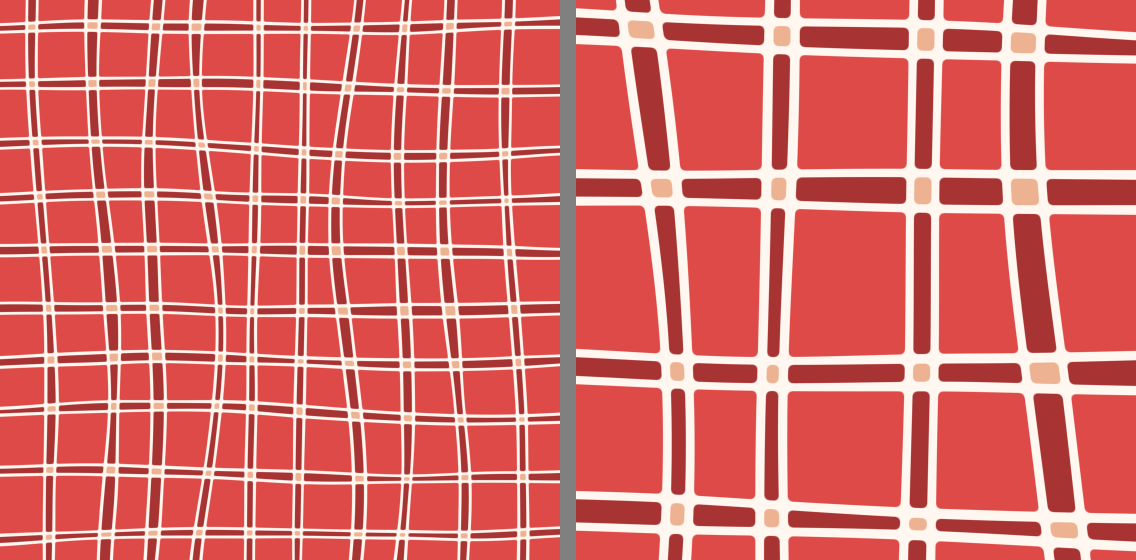
Left: the whole. Right: its middle third, enlarged.
A Shadertoy shader for this pattern:

```glsl
const int COUNT = 10;                 // ribbons in each direction
const float BORDER = 0.0053;          // thickness of the pale edging
const float BORDER_WOBBLE = 0.15;     // relative change of the edging
const float WIDTH_WOBBLE = 0.42;      // relative change of the ribbon width
const float WIDTH_RATE = 5.5;         // width swells per canvas length
const float DRIFT = 0.0016;           // fine hand-drawn sway
const float DRIFT_RATE = 7.0;
const float FILLET = 0.0035;          // rounding of the inner corners
const float TAU = 6.2831853;

const vec3 FIELD = vec3(0.87, 0.29, 0.28);
const vec3 RIBBON = vec3(0.66, 0.20, 0.20);
const vec3 CREAM = vec3(1.00, 0.97, 0.94);
const vec3 CROSSING = vec3(0.93, 0.70, 0.57);

// Ribbon paths: centre, tilt, cosine sway, sine sway
const vec4 COLUMNS[COUNT] = vec4[COUNT](
    vec4(0.0767,  0.030, -0.0055, -0.0068),
    vec4(0.1862,  0.022, -0.0087, -0.0094),
    vec4(0.2741, -0.013,  0.0007, -0.0117),
    vec4(0.3711, -0.005, -0.0182, -0.0143),
    vec4(0.4540, -0.017,  0.0007,  0.0013),
    vec4(0.5391, -0.016, -0.0007,  0.0013),
    vec4(0.6224, -0.005,  0.0169, -0.0150),
    vec4(0.7197, -0.012,  0.0010, -0.0126),
    vec4(0.8079,  0.022,  0.0087, -0.0100),
    vec4(0.9167,  0.026,  0.0039, -0.0078));
const vec4 ROWS[COUNT] = vec4[COUNT](
    vec4(0.0477, -0.009, -0.0029, -0.0029),
    vec4(0.1548,  0.012,  0.0022, -0.0048),
    vec4(0.2663,  0.014, -0.0029, -0.0081),
    vec4(0.3551,  0.001, -0.0009, -0.0065),
    vec4(0.4482,  0.005,  0.0013, -0.0007),
    vec4(0.5534, -0.001, -0.0022, -0.0029),
    vec4(0.6452, -0.001,  0.0003, -0.0074),
    vec4(0.7357,  0.012,  0.0042, -0.0087),
    vec4(0.8477,  0.009, -0.0022, -0.0048),
    vec4(0.9544, -0.013,  0.0020, -0.0052));

// Mean width of each ribbon between its edgings
const float COLUMN_WIDTHS[COUNT] = float[COUNT](
    0.0125, 0.0150, 0.0135, 0.0142, 0.0085, 0.0080, 0.0148, 0.0135, 0.0150, 0.0125);
const float ROW_WIDTHS[COUNT] = float[COUNT](
    0.0105, 0.0110, 0.0100, 0.0115, 0.0118, 0.0122, 0.0125, 0.0105, 0.0110, 0.0105);

float hash(vec2 p) {
    vec3 q = fract(p.xyx * vec3(0.1031, 0.1030, 0.0973));
    q += dot(q, q.yzx + 33.33);
    return fract((q.x + q.y) * q.z);
}

// Smooth noise along a line, from -1 to 1
float noise(float x, float seed) {
    float cell = floor(x), f = fract(x);
    f = f * f * (3.0 - 2.0 * f);
    return 2.0 * mix(hash(vec2(cell, seed)), hash(vec2(cell + 1.0, seed)), f) - 1.0;
}

float smoothMin(float a, float b, float k) {
    float h = max(k - abs(a - b), 0.0) / k;
    return min(a, b) - 0.25 * h * h * k;
}

// Signed distances to the nearest ribbon (x) and its edging (y)
vec2 ribbons(float across, float along, vec4 paths[COUNT], float widths[COUNT], float seed) {
    vec2 nearest = vec2(1.0);
    vec2 sway = vec2(cos(TAU * along), sin(TAU * along));
    for (int i = 0; i < COUNT; i++) {
        float id = seed + 3.0 * float(i);
        float centre = paths[i].x + paths[i].y * (along - 0.5) + dot(paths[i].zw, sway);
        centre += DRIFT * noise(along * DRIFT_RATE, id);
        float width = widths[i] * (1.0 + WIDTH_WOBBLE * noise(along * WIDTH_RATE, id + 1.0));
        float border = BORDER * (1.0 + BORDER_WOBBLE * noise(along * DRIFT_RATE, id + 2.0));
        float outside = abs(across - centre) - 0.5 * width;
        float edging = abs(outside - 0.5 * border) - 0.5 * border;
        nearest = min(nearest, vec2(outside - 0.5 * border, edging));
    }
    return nearest;
}

void mainImage(out vec4 fragColor, in vec2 fragCoord) {
    vec2 uv = fragCoord / iResolution.xy;
    vec2 p = vec2(uv.x, 1.0 - uv.y);
    float soft = 0.75 / min(iResolution.x, iResolution.y);

    vec2 column = ribbons(p.x, p.y, COLUMNS, COLUMN_WIDTHS, 11.0);
    vec2 row = ribbons(p.y, p.x, ROWS, ROW_WIDTHS, 71.0);

    // Field, ribbons and crossings; their seams lie beneath the edging
    vec3 color = FIELD;
    if (min(column.x, row.x) < 0.0) color = RIBBON;
    if (max(column.x, row.x) < 0.0) color = CROSSING;

    // Pale edging with filleted corners
    float edging = smoothMin(column.y, row.y, FILLET);
    color = mix(color, CREAM, 1.0 - smoothstep(-soft, soft, edging));
    fragColor = vec4(color, 1.0);
}
```
